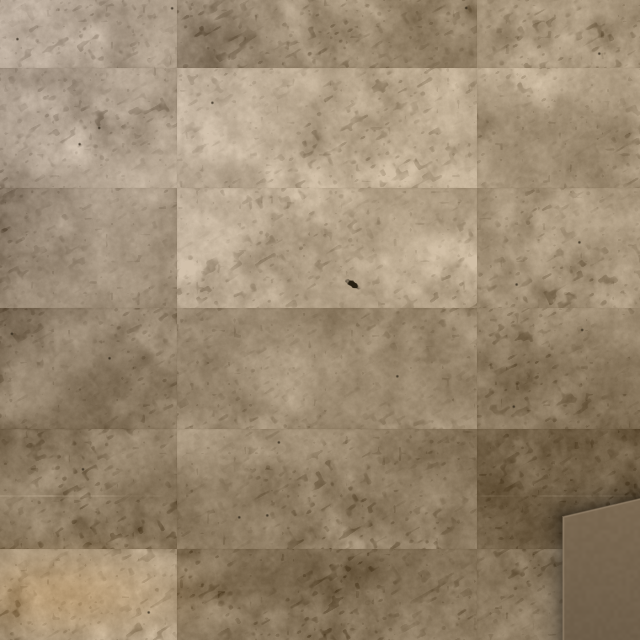
Reproduce this texture procedurally as a WebGL 2 fragment shader.

```glsl
#version 300 es
precision highp float;
// Worn beige stone slabs in a stacked grid, with mottling, pits, soft shade and a plain box in one corner.

uniform vec2 u_resolution;
out vec4 fragColor;

const vec2 SLAB_SIZE = vec2(0.469, 0.188);
const vec2 GRID_ORIGIN = vec2(0.277, 0.142);
const float JOINT_WIDTH = 0.0016;
const float JOINT_DEPTH = 0.05;
const vec3 STONE_DARK = vec3(0.42, 0.35, 0.25);
const vec3 STONE_LIGHT = vec3(0.78, 0.71, 0.61);
const vec3 COOL_TINT = vec3(0.0, 0.012, 0.05);
const vec3 WARM_TINT = vec3(0.05, 0.01, -0.04);
const vec3 BOX_COLOR = vec3(0.48, 0.41, 0.32);
const vec3 BOX_RIM = vec3(0.60, 0.53, 0.44);
const vec3 CHIP_COLOR = vec3(0.15, 0.12, 0.07);
const vec2 CHIP_CENTER = vec2(0.551, 0.556);
const vec2 BOX_CORNER = vec2(0.879, 0.193);
const float BOX_SLOPE = 0.234;
const float CLOUD_AMOUNT = 0.75;
const float MOTTLE_AMOUNT = 0.55;
const float GRAIN_AMOUNT = 0.24;
const float PIT_AMOUNT = 0.28;

// Base lightness of each slab, rows from the bottom up
const float SLAB_TONE[18] = float[18](
  0.58, 0.36, 0.36,
  0.28, 0.50, 0.20,
  0.42, 0.62, 0.46,
  0.58, 0.76, 0.60,
  0.69, 0.88, 0.73,
  0.80, 0.51, 0.73);

float hash(vec2 p) {
  vec3 q = fract(vec3(p.xyx) * 0.1031);
  q += dot(q, q.yzx + 33.33);
  return fract((q.x + q.y) * q.z);
}

float noise(vec2 p) {
  vec2 cell = floor(p), f = fract(p);
  f = f * f * (3.0 - 2.0 * f);
  return mix(mix(hash(cell), hash(cell + vec2(1, 0)), f.x),
             mix(hash(cell + vec2(0, 1)), hash(cell + vec2(1, 1)), f.x), f.y);
}

float fbm(vec2 p) {
  float sum = 0.0, weight = 0.5;
  for (int i = 0; i < 5; i++) {
    sum += weight * noise(p);
    p = mat2(1.6, 1.2, -1.2, 1.6) * p + 17.3;
    weight *= 0.5;
  }
  return sum / 0.97;
}

// Soft elliptical spot, 1 at its center
float glow(vec2 p, vec2 center, vec2 radius) {
  vec2 d = (p - center) / radius;
  return exp(-dot(d, d));
}

float stoneTone(vec2 uv, vec2 slab) {
  vec2 p = uv + 20.0 + slab * vec2(3.7, 5.3);
  float clouds = fbm(p * vec2(5.0, 8.0)) - 0.5;
  float mottle = fbm(p * vec2(32.0, 27.0)) - 0.5;
  float grain = fbm(p * 135.0) - 0.5;
  float wear = smoothstep(0.3, 0.7, fbm(p * 9.0 + 40.0));

  // Elongated pits, denser in worn areas
  vec2 along = mat2(0.87, -0.5, 0.5, 0.87) * p;
  float pits = smoothstep(0.70, 0.90, noise(along * vec2(95.0, 150.0)));
  float specks = smoothstep(0.88, 0.96, noise(p * 120.0 + 9.0));

  int index = int(clamp(slab.y, 0.0, 5.0) * 3.0 + clamp(slab.x, 0.0, 2.0));
  float tone = SLAB_TONE[index] + CLOUD_AMOUNT * clouds;
  tone += MOTTLE_AMOUNT * mottle * (0.5 + wear) + GRAIN_AMOUNT * grain;
  return tone - PIT_AMOUNT * (pits * (0.25 + 0.75 * wear) + 0.6 * specks);
}

void main() {
  vec2 uv = gl_FragCoord.xy / u_resolution;
  float px = 1.0 / min(u_resolution.x, u_resolution.y);

  // Slabs and their hairline joints
  vec2 grid = (uv - GRID_ORIGIN) / SLAB_SIZE;
  float tone = stoneTone(uv, floor(grid) + 1.0);
  vec2 toJoint = abs(fract(grid + 0.5) - 0.5) * SLAB_SIZE;
  float joint = 1.0 - smoothstep(0.0, JOINT_WIDTH + px, min(toJoint.x, toJoint.y));
  tone -= JOINT_DEPTH * joint;

  // Broad shade, damp streaks and a pale scratch
  tone -= 0.30 * glow(uv, vec2(1.03, 0.36), vec2(0.18, 0.12));
  tone -= 0.18 * glow(uv, vec2(-0.02, 0.60), vec2(0.07, 0.25));
  tone -= 0.20 * glow(uv, vec2(0.53, 0.39), vec2(0.05, 0.14)) * (0.5 + noise(uv * vec2(60.0, 14.0)));
  float scratch = 1.0 - smoothstep(0.0005, 0.0005 + px, abs(uv.y - 0.225));
  tone += 0.22 * scratch * smoothstep(0.24, 0.27, abs(uv.x - 0.5)) * noise(uv * 40.0);

  vec3 color = mix(STONE_DARK, STONE_LIGHT, clamp(tone, -0.25, 1.12));
  color += COOL_TINT * smoothstep(0.65, 0.0, uv.x) * smoothstep(0.1, 0.9, uv.y);
  color += WARM_TINT * glow(uv, vec2(0.1, 0.07), vec2(0.16, 0.06));

  // Dark chip and a few small flecks
  vec2 chip = mat2(0.87, 0.5, -0.5, 0.87) * (uv - CHIP_CENTER);
  float chipEdge = length(chip * vec2(0.45, 1.0)) - 0.0045 - 0.003 * (noise(uv * 250.0) - 0.5);
  color = mix(color, CHIP_COLOR, 1.0 - smoothstep(-px, px, chipEdge));
  vec2 fleckCell = floor(uv * 28.0);
  vec2 fleckAt = 0.2 + 0.6 * vec2(hash(fleckCell + 5.0), hash(fleckCell + 71.0));
  float fleck = length(fract(uv * 28.0) - fleckAt) / 28.0 - 0.0018;
  color = mix(color, CHIP_COLOR, 0.7 * step(0.965, hash(fleckCell + 31.0)) * (1.0 - smoothstep(-px, px, fleck)));

  // Corner box with its cast shadow
  vec2 edge = vec2(BOX_CORNER.x - uv.x, uv.y - BOX_CORNER.y - BOX_SLOPE * (uv.x - BOX_CORNER.x));
  float box = max(edge.x, edge.y);
  color *= 1.0 - 0.38 * exp(-length(max(edge, 0.0)) / 0.018);
  vec3 boxShade = BOX_COLOR * (0.9 + 0.5 * uv.y) + 0.02 * (noise(uv * 160.0) - 0.5);
  boxShade = mix(boxShade, BOX_RIM, 0.6 * (1.0 - smoothstep(0.001, 0.001 + 2.0 * px, -box)));
  color = mix(color, boxShade, 1.0 - smoothstep(-px, px, box));

  fragColor = vec4(color, 1.0);
}
```
